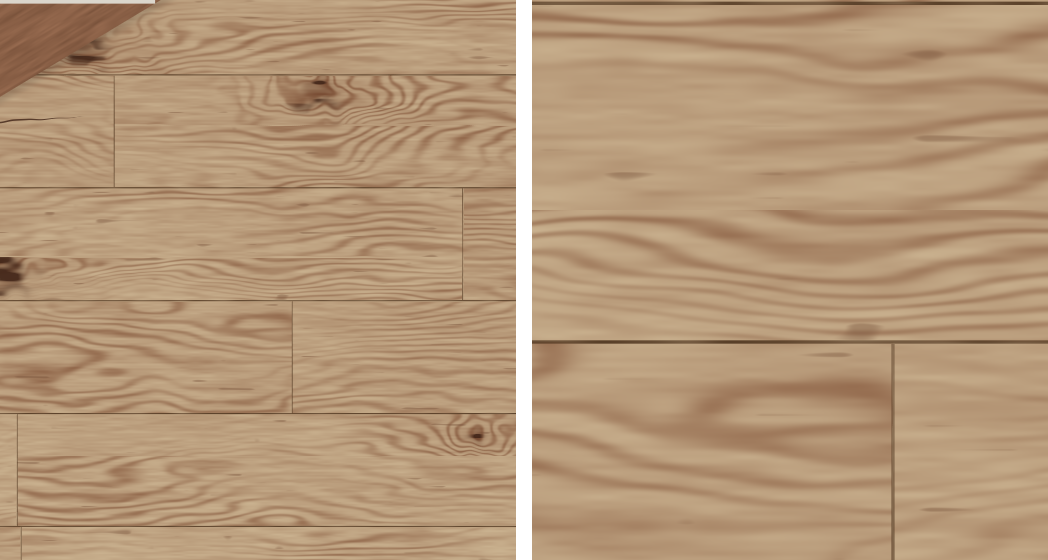
Left: the whole. Right: its middle third, enlarged.
A Shadertoy shader for this texture:

```glsl
// Oak plank floor: six staggered rows of boards, some built from two glued strips.
// Grain is drawn as contour lines of a stretched noise field that bulges around knots,
// with fine fibres, pores, dark seams and a darker board across the upper left corner.

const float TAU = 6.2831853;
const float ROW_HEIGHT = 0.2016;
const float FIRST_SEAM = 0.0599;
const vec3 LIGHT_OAK = vec3(0.79, 0.695, 0.56);
const vec3 DARK_OAK = vec3(0.55, 0.38, 0.27);
const vec3 KNOT_BROWN = vec3(0.25, 0.14, 0.09);
const vec3 SEAM_BROWN = vec3(0.34, 0.24, 0.15);
const vec3 TRIM_WHITE = vec3(0.86, 0.84, 0.80);

// Per row, bottom to top: x of the butt joint, height of the strip split (0 = none)
const vec2 ROWS[6] = vec2[6](vec2(0.038, 0.0), vec2(0.031, 0.62), vec2(0.522, 0.0),
                             vec2(0.826, 0.39), vec2(0.204, 0.56), vec2(-1.0, 0.0));
// Knots: centre and radius
const vec3 KNOTS[4] = vec3[4](vec3(0.155, 0.915, 0.034), vec3(0.562, 0.830, 0.034),
                              vec3(0.012, 0.515, 0.036), vec3(0.853, 0.216, 0.018));

float hash(vec2 p) {
    return fract(sin(dot(p, vec2(127.1, 311.7))) * 43758.5453);
}

float noise(vec2 p) {
    vec2 i = floor(p), f = fract(p);
    f = f * f * (3.0 - 2.0 * f);
    return mix(mix(hash(i), hash(i + vec2(1, 0)), f.x),
               mix(hash(i + vec2(0, 1)), hash(i + vec2(1, 1)), f.x), f.y);
}

float fbm(vec2 p) {
    return 0.62 * noise(p) + 0.26 * noise(p * 2.1 + 17.3) + 0.12 * noise(p * 4.3 + 41.9);
}

// Coverage of a line of half width w at distance d
float line(float d, float w, float px) {
    return clamp((w - abs(d)) / px + 0.5, 0.0, 1.0);
}

// Fine fibres running along x
float fibres(vec2 p) {
    return 0.5 * noise(p * vec2(14.0, 170.0)) + 0.3 * noise(p * vec2(45.0, 330.0))
         + 0.2 * noise(p * vec2(5.0, 40.0));
}

// Row, side of the joint and strip that hold the point
vec3 boardId(vec2 p) {
    float rowPos = (p.y - FIRST_SEAM) / ROW_HEIGHT;
    float row = floor(rowPos) + 1.0;
    vec2 cuts = ROWS[int(clamp(row, 0.0, 5.0))];
    float side = step(cuts.x, p.x);
    float splitSide = row == 3.0 ? 0.0 : 1.0;
    float strip = side == splitSide ? step(cuts.y, fract(rowPos)) : 1.0;
    return vec3(row, side, strip);
}

vec3 oak(vec2 p, vec3 id) {
    float seed = hash(id.xy * 3.7 + id.z * 11.3 + 2.0);
    vec2 q = p + vec2(seed * 37.0, seed * 19.0);

    // Knots push the rings outward inside their own strip
    float bulge = 0.0, core = 0.0;
    for (int i = 0; i < 4; i++) {
        vec3 knot = KNOTS[i];
        float inStrip = boardId(knot.xy) == id ? 1.0 : 0.0;
        vec2 d = (p - knot.xy) / knot.z;
        d += 1.2 * (vec2(noise(p * 38.0), noise(p * 38.0 + 9.0)) - 0.5);
        vec2 wide = d * vec2(0.5, 1.0);
        bulge += inStrip * exp(-0.3 * dot(wide, wide));
        core += inStrip * exp(-1.3 * dot(d, d));
    }

    // Growth rings, from nearly straight to strongly arched
    float arch = mix(5.0, 15.0, hash(vec2(seed, 4.0)));
    float rings = p.y * 52.0 + arch * fbm(q * vec2(2.6, 9.0)) + 4.0 * bulge
                + 0.6 * noise(q * vec2(16.0, 70.0));
    float ring = pow(0.5 + 0.5 * sin(TAU * rings), 2.0);
    ring *= 0.15 + 0.95 * smoothstep(0.15, 0.85, noise(q * vec2(3.0, 14.0) + 7.0));
    ring *= 1.0 - smoothstep(0.25, 0.7, fwidth(rings));

    float tone = -0.07 + 0.5 * ring + 0.46 * fibres(q) + 0.11 * seed
               + 0.12 * (p.y - 0.5) + 0.14 * bulge + 0.3 * core;
    vec3 col = mix(LIGHT_OAK, DARK_OAK, clamp(tone, 0.0, 1.15));

    // Pores and the cracked, dark heart of each knot
    float pore = smoothstep(0.88, 0.98, noise(q * vec2(22.0, 140.0) + 31.0));
    float cleft = smoothstep(0.52, 0.78, noise(p * vec2(28.0, 95.0) + 5.0));
    col = mix(col, DARK_OAK * 0.85, 0.4 * pore);
    return mix(col, KNOT_BROWN, clamp(core * (0.15 + 1.1 * cleft), 0.0, 0.9));
}

void mainImage(out vec4 fragColor, in vec2 fragCoord) {
    float px = 1.0 / iResolution.y;
    vec2 p = fragCoord * px;
    vec3 id = boardId(p);
    vec3 col = oak(p, id);

    // Long seams, butt joints and one drying crack
    float rowPos = (p.y - FIRST_SEAM) / ROW_HEIGHT;
    float wear = 0.65 + 0.35 * noise(p * vec2(40.0, 9.0));
    float seam = line((rowPos - floor(rowPos + 0.5)) * ROW_HEIGHT, 0.0010, px);
    float joint = line(p.x - ROWS[int(clamp(id.x, 0.0, 5.0))].x, 0.0010, px);
    float crackY = 0.781 + 0.06 * p.x + 0.004 * noise(vec2(p.x * 40.0, 3.0));
    float taper = 1.0 - smoothstep(0.02, 0.17, p.x);
    float crack = line(p.y - crackY, 0.0014 * taper, px) * min(4.0 * taper, 1.0);
    col = mix(col, SEAM_BROWN, max(seam, 0.7 * joint) * wear);
    col = mix(col, KNOT_BROWN, 0.8 * crack);

    // Darker diagonal board with a pale trim along the top
    float edge = 0.856 * (p.y - 0.827) - 0.516 * p.x;
    vec2 along = vec2(dot(p, vec2(0.856, 0.516)), edge);
    vec3 brown = mix(vec3(0.62, 0.44, 0.33), vec3(0.46, 0.31, 0.22), fibres(along + 3.0));
    col *= 1.0 - 0.12 * smoothstep(-0.02, 0.0, edge);
    col = mix(col, brown, clamp(edge / px + 0.5, 0.0, 1.0));
    float trim = clamp((p.y - 0.9935) / px + 0.5, 0.0, 1.0)
               * clamp((0.277 - p.x) / px + 0.5, 0.0, 1.0);
    fragColor = vec4(mix(col, TRIM_WHITE, trim), 1.0);
}
```
